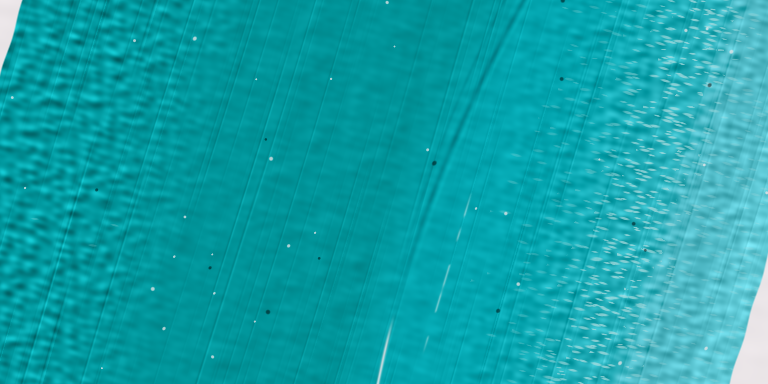
Write a Shadertoy shader that draws this texture.

```glsl
// A slanted swatch of turquoise paint dragged over woven canvas: cellular bumps
// are embossed for the weave, thin grooves follow the brush direction, and the
// paint thins to a pale film with bright flecks on the right.

const vec3 DEEP  = vec3(0.00, 0.578, 0.598);
const vec3 FRESH = vec3(0.01, 0.645, 0.685);
const vec3 THIN  = vec3(0.34, 0.735, 0.785);
const vec3 CHALK = vec3(0.66, 0.86, 0.87);
const vec3 PAPER = vec3(0.92, 0.90, 0.91);
const float SLANT = 0.3;

float hash(vec2 p) {
    return fract(sin(dot(p, vec2(127.1, 311.7))) * 43758.55);
}

vec2 hash2(vec2 p) {
    return vec2(hash(p), hash(p + 57.3));
}

float bell(float x) {
    return exp(-x * x);
}

// 1 inside the range lo..hi, with edges of the given softness
float band(float x, float lo, float hi, float soft) {
    return smoothstep(lo - soft, lo + soft, x) * (1.0 - smoothstep(hi - soft, hi + soft, x));
}

// Cellular height field: one soft knot per jittered cell
float knots(vec2 p) {
    float height = 0.0;
    for (int j = -1; j <= 1; j++)
    for (int i = -1; i <= 1; i++) {
        vec2 cell = floor(p) + vec2(i, j);
        vec2 d = p - cell - 0.5 - 0.75 * (hash2(cell) - 0.5);
        height += (0.4 + 0.8 * hash(cell + 9.1)) * exp(-5.0 * dot(d, d));
    }
    return height;
}

// Height difference along the light direction
float emboss(vec2 p, vec2 light) {
    return knots(p - light) - knots(p + light);
}

// Scattered elliptical flecks, one candidate per cell
float flecks(vec2 p, vec2 radius, float density) {
    float sum = 0.0;
    for (int j = -1; j <= 1; j++)
    for (int i = -1; i <= 1; i++) {
        vec2 cell = floor(p) + vec2(i, j);
        vec2 d = p - cell - hash2(cell + 3.7);
        d.y -= 0.35 * d.x * (hash(cell + 1.9) - 0.2);
        float size = 0.6 + 0.7 * hash(cell + 5.3);
        float shape = 1.0 - smoothstep(0.4, 1.2, length(d / (radius * size)));
        sum = max(sum, shape * step(hash(cell + 8.2), density));
    }
    return sum;
}

// Fine brush lines: a dark groove beside a lit lip, fading along its length
float grooves(float across, float along, float freq, float width) {
    float id = floor(across * freq);
    float seed = hash(vec2(id, freq));
    float d = (fract(across * freq) - 0.25 - 0.5 * seed) / (freq * width);
    float fade = smoothstep(-0.3, 0.8, sin(along * (2.0 + 4.0 * seed) + 40.0 * seed));
    float strength = hash(vec2(id, freq + 4.0));
    return strength * strength * fade * (bell(d - 1.3) - bell(d));
}

void mainImage(out vec4 fragColor, in vec2 fragCoord) {
    vec2 p = fragCoord / iResolution.y;
    float soft = max(1.2 / iResolution.y, 0.003);
    float u = p.x - SLANT * p.y;
    float brush = u + 0.006 * sin(2.5 * p.y + 5.0 * u);
    float ridge = p.x - (0.984 + 0.2 * p.y + 0.18 * p.y * p.y);

    // Canvas relief, buried under the thick paint in the middle
    vec2 weave = vec2(p.x, p.y + 0.25 * p.x) * vec2(30.0, 44.0);
    float bumps = emboss(weave, vec2(-0.16, 0.24));
    float swells = emboss(weave * 0.45 + 20.0, vec2(-0.12, 0.22));
    float bare = 1.0 - smoothstep(0.05, 0.42, u);
    float dry = smoothstep(1.02, 1.5, u);
    float lines = grooves(brush, p.y, 26.0, 0.003) + 0.7 * grooves(brush, p.y, 61.0, 0.0025);

    // Paint body and thinning film
    vec3 col = mix(DEEP, FRESH, smoothstep(-0.16, 0.08, ridge));
    col = mix(col, FRESH, 0.22 * bare);
    float ragged = u + 0.05 * bumps + 0.03 * lines;
    col = mix(col, THIN, 0.42 * smoothstep(1.22, 1.62, ragged));
    float film = smoothstep(1.57, 1.66, ragged);
    col = mix(col, THIN + 0.07 * smoothstep(1.7, 1.9, u), 0.85 * film);

    // Shading from weave and brush lines
    float light = bumps * (0.03 + 0.15 * bare + 0.09 * dry) + 0.035 * swells;
    light += lines * mix(0.10, 0.06, dry);
    light += 0.012 * sin(brush * 47.0) * sin(brush * 19.0 + 1.0);
    col += light * vec3(0.35 + 0.5 * dry, 0.9, 0.95);

    // Curved ridge: dark furrow with lit lips, strongest towards the top
    float cut = smoothstep(0.12, 0.5, p.y) * (0.75 + 0.25 * sin(23.0 * p.y) * sin(61.0 * p.y));
    float furrow = bell(ridge / 0.007) + 0.5 * bell((ridge + 0.05 * p.y) / 0.005);
    float lips = bell((ridge - 0.015) / 0.006) + 0.5 * bell((ridge + 0.016) / 0.006);
    col += (0.05 * lips - 0.13 * furrow) * cut * vec3(0.3, 1.0, 1.0);

    // Chalky flecks on the dry crests, then thin scratches
    float density = 0.7 * smoothstep(1.12, 1.58, u) * (1.0 - 0.5 * film);
    float marks = flecks(weave * vec2(1.3, 1.5), vec2(0.50, 0.24), density);
    col = mix(col, CHALK, marks * mix(0.25, 0.75, band(u, 1.42, 1.64, 0.1)));
    float scratch = bell((u - 1.078) / 0.003) * band(p.y, 0.1, 0.48, 0.04);
    col = mix(col, CHALK, 0.6 * scratch * smoothstep(-0.4, 0.5, sin(70.0 * p.y) + sin(31.0 * p.y)));
    col = mix(col, PAPER, 0.8 * bell(ridge / 0.004) * (1.0 - smoothstep(0.09, 0.19, p.y)));

    // Rare glints and pits
    col = mix(col, PAPER, 0.75 * flecks(p * 11.0, vec2(0.055), 0.12));
    col *= 1.0 - 0.5 * flecks(p * 9.0 + 31.0, vec2(0.05), 0.07);

    // Bare paper outside the slanted swatch
    float swatch = band(u + 0.002 * sin(40.0 * p.y), -0.24, 1.90, soft);
    col = mix(PAPER + 0.015 * swells, col, swatch);
    fragColor = vec4(clamp(col, 0.0, 1.0), 1.0);
}
```
